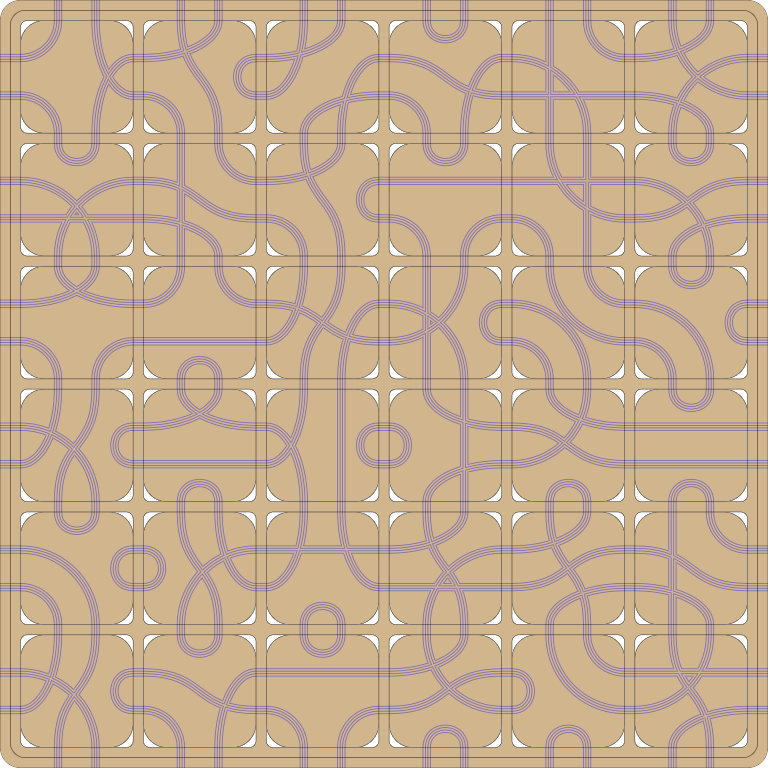
This pattern is drawn by a Shadertoy shader. Its source:

```glsl
// A board of square tiles whose eight edge ports are joined in random pairs.
// Each pair is a cubic curve drawn as four soft lines that merge at crossings;
// tiles have white corner slivers, and strands run straight across the gaps.
#define TILES 6.0
#define MARGIN 0.02
#define GAP 0.0133
#define CORNER_SMALL 0.009
#define CORNER_LARGE 0.031
#define INK_WIDTH 0.00055
#define STRAND_WIDTH 0.0011
#define STRAND_STEP 0.0032
#define SEGMENTS 20
#define SEED 29u

const vec3 TAN = vec3(0.82, 0.71, 0.55);
const vec3 PAPER = vec3(1.0);
const vec3 INK = vec3(0.0);
const vec3 MAUVE = vec3(0.49, 0.42, 0.73);

uint hash(uint n) {
    n = n * 747796405u + 2891336453u;
    n = ((n >> ((n >> 28u) + 4u)) ^ n) * 277803737u;
    return (n >> 22u) ^ n;
}

float roundedBox(vec2 p, float halfSize, float radius) {
    vec2 q = abs(p) - halfSize + radius;
    return length(max(q, 0.0)) + min(max(q.x, q.y), 0.0) - radius;
}

float segmentDistance(vec2 p, vec2 a, vec2 b) {
    vec2 ab = b - a;
    return length(p - a - ab * clamp(dot(p - a, ab) / dot(ab, ab), 0.0, 1.0));
}

// Box-filtered coverage of a line, also right below one pixel in width
float lineCover(float d, float width, float px) {
    return clamp((0.5 * width - abs(d)) / px + 0.5, 0.0, min(1.0, width / px));
}

float fillCover(float d, float px) {
    return clamp(0.5 - d / px, 0.0, 1.0);
}

// Outward direction of a port; two ports share each side
vec2 portNormal(int port) {
    int side = port / 2;
    vec2 axis = (side & 1) == 0 ? vec2(1.0, 0.0) : vec2(0.0, 1.0);
    return side < 2 ? axis : -axis;
}

vec2 portPosition(int port, float halfTile) {
    vec2 n = portNormal(port);
    float along = (port & 1) == 0 ? -1.0 : 1.0;
    return halfTile * (n + along / 3.0 * abs(n.yx));
}

// Distance to the curve joining two ports at right angles to their sides
float strandDistance(vec2 p, int from, int to, float halfTile) {
    vec2 a = portPosition(from, halfTile), b = portPosition(to, halfTile);
    vec2 na = portNormal(from), nb = portNormal(to);
    bool sameSide = from / 2 == to / 2;
    float turn = length(b - a) * 2.0 / 3.0;
    vec2 ca = a - na * (sameSide ? turn : 0.5523 * dot(a - b, na));
    vec2 cb = b - nb * (sameSide ? turn : 0.5523 * dot(b - a, nb));
    float d = 1e3;
    vec2 last = a;
    for (int i = 1; i <= SEGMENTS; i++) {
        float t = float(i) / float(SEGMENTS), s = 1.0 - t;
        vec2 next = s * s * (s * a + 3.0 * t * ca) + t * t * (3.0 * s * cb + t * b);
        d = min(d, segmentDistance(p, last, next));
        last = next;
    }
    return d;
}

void mainImage(out vec4 fragColor, in vec2 fragCoord) {
    float px = 1.0 / min(iResolution.x, iResolution.y);
    vec2 p = (fragCoord - 0.5 * iResolution.xy) * px;
    float pitch = (1.0 - 2.0 * MARGIN) / TILES;
    float halfTile = 0.5 * (pitch - GAP);

    // Board and its frame
    float board = roundedBox(p, 0.5, 2.0 * GAP);
    float frame = roundedBox(p, 0.5 - GAP, 0.02);
    vec2 cell = clamp(floor(p / pitch + 0.5 * TILES), 0.0, TILES - 1.0);
    vec2 q = p - (cell + 0.5 - 0.5 * TILES) * pitch;

    // Tile with white corners
    float tile = roundedBox(q, halfTile, CORNER_SMALL);
    float inner = roundedBox(q, halfTile, CORNER_LARGE);
    vec3 color = mix(TAN, PAPER, fillCover(max(tile, -inner), px));

    // Shuffle the ports, then pair neighbours in the shuffled order
    uint state = hash(uint(cell.x) + 16u * uint(cell.y) + 256u * SEED);
    int ports[8] = int[8](0, 1, 2, 3, 4, 5, 6, 7);
    for (int i = 7; i > 0; i--) {
        state = hash(state);
        int j = int(state % uint(i + 1)), swapped = ports[i];
        ports[i] = ports[j];
        ports[j] = swapped;
    }

    // Strands; clamping to the tile carries them straight over the gaps
    vec2 onTile = clamp(q, -halfTile, halfTile);
    float strand = 1e3;
    for (int i = 0; i < 8; i += 2)
        strand = min(strand, strandDistance(onTile, ports[i], ports[i + 1], halfTile));

    // Two lines on each side of the nearest strand's open centre
    float innerLine = lineCover(strand - 0.5 * STRAND_STEP, STRAND_WIDTH, px);
    float outerLine = lineCover(strand - 1.5 * STRAND_STEP, STRAND_WIDTH, px);
    color = mix(color, MAUVE, min(innerLine + outerLine, 1.0));

    // Dark outlines
    float outline = min(min(abs(tile), abs(inner)), min(abs(frame), abs(board)));
    color = mix(color, INK, lineCover(outline, INK_WIDTH, px));
    fragColor = vec4(mix(PAPER, color, fillCover(board, px)), 1.0);
}
```
